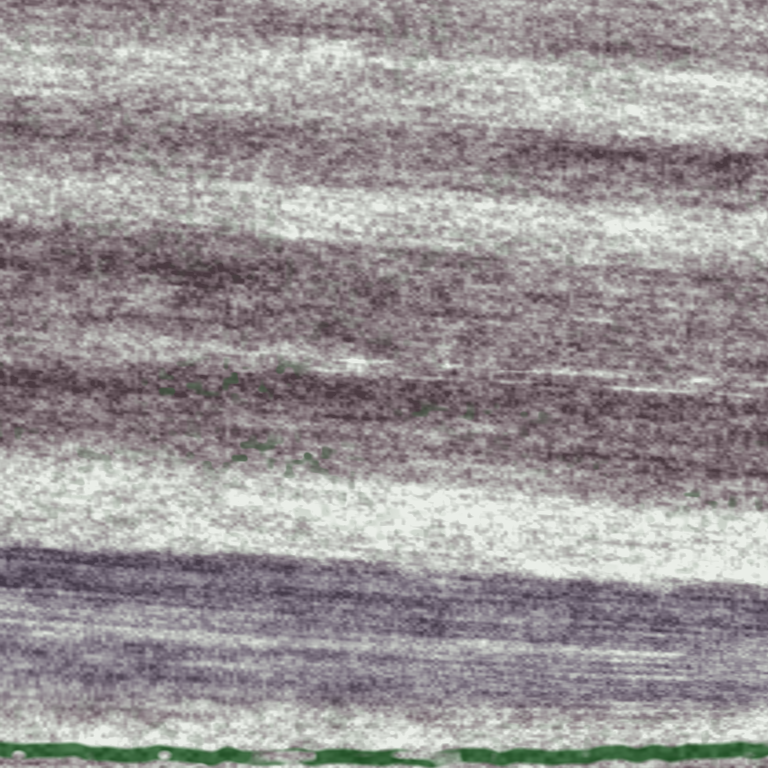
Reproduce this texture procedurally as a three.js fragment shader.

```glsl
varying vec2 vUv;

float hash(vec2 p) {
  vec3 q = fract(vec3(p.xyx) * 0.1031);
  q += dot(q, q.yzx + 33.33);
  return fract((q.x + q.y) * q.z);
}

float noise(vec2 p) {
  vec2 cell = floor(p);
  vec2 f = fract(p);
  f = f * f * (3.0 - 2.0 * f);
  float low = mix(hash(cell), hash(cell + vec2(1.0, 0.0)), f.x);
  float high = mix(hash(cell + vec2(0.0, 1.0)), hash(cell + vec2(1.0)), f.x);
  return mix(low, high, f.y);
}

// Noise centred on zero, with its own frequency on each axis
float grain(vec2 p, float fx, float fy) {
  return noise(p * vec2(fx, fy) + fx * 0.37) - 0.5;
}

float fbm(vec2 p, float fx, float fy) {
  float sum = 0.0;
  float amp = 0.55;
  for (int i = 0; i < 4; i++) {
    sum += amp * grain(p, fx, fy);
    fx *= 2.1;
    fy *= 2.1;
    amp *= 0.6;
  }
  return sum;
}

// Soft-edged horizontal strip between two heights
float strip(float h, float lo, float hi, float soft) {
  return smoothstep(lo - soft, lo + soft, h) - smoothstep(hi - soft, hi + soft, h);
}

// Brightness of the broad layers
float layers(float h, float x) {
  float leftSide = 1.0 - smoothstep(0.1, 0.85, x);
  float tone = 0.63;
  tone -= 0.06 * strip(h, 0.945, 0.985, 0.02);
  tone += 0.14 * strip(h, 0.86, 0.93, 0.025);
  tone -= 0.13 * strip(h, 0.785, 0.835, 0.02);
  tone += 0.12 * strip(h, 0.69, 0.755, 0.025);
  tone -= (0.03 + 0.17 * leftSide) * strip(h, 0.60, 0.68, 0.02);
  tone -= 0.12 * strip(h, 0.55, 0.60, 0.02);
  tone -= 0.20 * strip(h, 0.455, 0.518, 0.02);
  tone -= 0.18 * strip(h, 0.395, 0.45, 0.022);
  tone += (0.17 + 0.08 * x) * strip(h, 0.268, 0.36, 0.016);
  tone -= 0.20 * strip(h, 0.185, 0.262, 0.018);
  tone -= 0.08 * strip(h, 0.085, 0.145, 0.02);
  tone += 0.18 * strip(h, 0.03, 0.07, 0.012);
  return tone;
}

// Tinted grey: plum in the shade, pale cream in the light
vec3 earth(float tone, float violet) {
  vec3 plum = mix(vec3(0.035, -0.028, 0.0), vec3(0.015, -0.025, 0.035), violet);
  vec3 cream = vec3(-0.004, 0.012, -0.012);
  return vec3(tone) + mix(plum, cream, smoothstep(0.42, 0.84, tone));
}

void main() {
  vec2 p = vUv;

  // Layers sink to the right and have ragged edges
  float slope = 0.065 * smoothstep(0.03, 0.2, p.y);
  float h = p.y + slope * (p.x - 0.5);
  vec2 q = vec2(p.x, h);
  float ragged = h + 0.03 * fbm(q, 4.0, 9.0) + 0.022 * fbm(q, 22.0, 60.0);
  float tone = layers(ragged, p.x);

  // Brush streaks, mottling and fine grain
  float combed = strip(h, 0.08, 0.27, 0.03);
  tone += 0.22 * fbm(q, 2.5, 38.0);
  tone += 0.26 * fbm(q, 16.0, 48.0);
  tone += (0.12 + 0.10 * combed) * grain(q, 5.0, 170.0);
  tone += (0.24 - 0.10 * combed) * grain(q, 105.0, 150.0);
  tone += 0.20 * grain(q, 210.0, 270.0);

  // Thin broken pale lines
  float lineHeight = h + 0.006 * grain(q, 9.0, 3.0);
  float broken = smoothstep(0.3, 0.65, noise(q * vec2(24.0, 90.0)));
  float thinLines = strip(lineHeight, 0.526, 0.532, 0.003) + strip(lineHeight, 0.511, 0.515, 0.003);
  tone += 0.26 * broken * thinLines * smoothstep(0.1, 0.5, p.x);

  vec3 color = earth(clamp(tone, 0.26, 0.92), combed);

  // Dark mossy flecks gathered along the shaded layers
  float mossZone = 0.25 + strip(ragged, 0.47, 0.515, 0.015) + 0.8 * strip(ragged, 0.375, 0.41, 0.015);
  mossZone *= 1.0 - combed;
  float clump = smoothstep(0.4, 0.75, noise(q * vec2(9.0, 22.0)));
  float fleck = smoothstep(0.55, 0.85, noise(q * vec2(85.0, 110.0) + 7.0));
  vec3 moss = vec3(0.25, 0.34, 0.25);
  color = mix(color, moss, 0.75 * clamp(fleck * clump * mossZone, 0.0, 1.0));

  // Green clumped edge curving along the bottom
  float bend = p.x - 0.5;
  float edgeHeight = 0.013 + 0.05 * bend * bend + 0.008 * grain(p, 45.0, 20.0);
  float edge = 1.0 - smoothstep(0.006, 0.013, abs(p.y - edgeHeight));
  float growth = smoothstep(0.2, 0.55, noise(p * vec2(42.0, 60.0)) + 0.3 * p.x);
  vec3 leaf = vec3(0.15, 0.35, 0.17) + 0.16 * grain(p, 120.0, 150.0);
  color = mix(color, leaf, 0.9 * edge * growth);

  gl_FragColor = vec4(color, 1.0);
}
```
